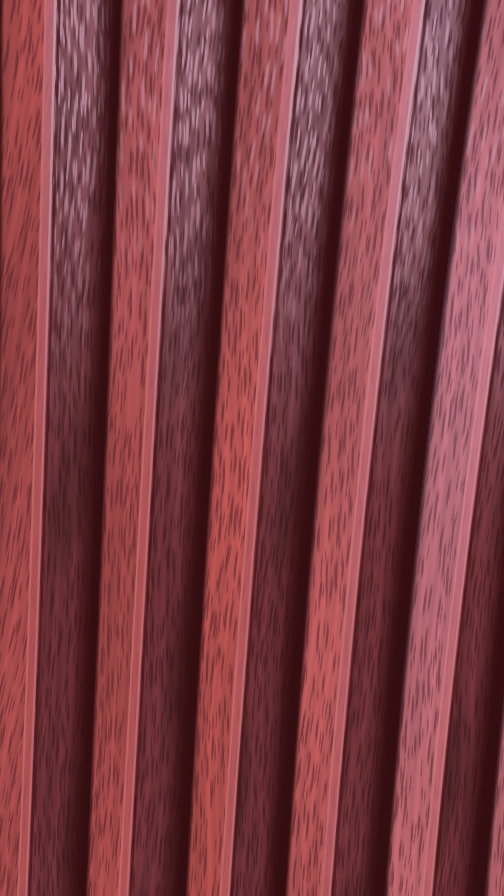
This texture is drawn by a WebGL 2 fragment shader. Its source:

```glsl
#version 300 es
precision highp float;
// Leaning red-brown wood slats with bevelled ridges, dark gaps and broken grain.
uniform vec2 u_resolution;
out vec4 fragColor;

float hash(vec2 p) {
  p = fract(p * vec2(0.1031, 0.1137));
  p += dot(p, p.yx + 33.33);
  return fract((p.x + p.y) * p.x * 97.3);
}

// Cellular pores: one slim dash per cell, columns staggered at random.
float dashes(vec2 p, float density) {
  float column = floor(p.x);
  p.y += 7.0 * hash(vec2(column, 3.7));
  vec2 cell = vec2(column, floor(p.y));
  float seed = hash(cell + 11.0);
  vec2 d = fract(p) - 0.5;
  d.x += 0.3 * (hash(cell + 41.0) - 0.5) + 0.08 * sin(p.y * 6.0 + seed * 6.28);
  float across = 1.0 - smoothstep(0.08, 0.36, abs(d.x));
  float along = 1.0 - smoothstep(0.2, 0.5, abs(d.y) + 0.2 * seed);
  return across * along * step(hash(cell + 73.0), density);
}

// Layered sines, drawn out along the slat.
float streaks(vec2 p) {
  float a = sin(p.x * 37.0 + 2.0 * sin(p.y * 9.0 + p.x * 3.0));
  float b = sin(p.x * 83.0 + 3.0 * sin(p.y * 14.0 - p.x * 5.0));
  float c = sin(p.x * 12.0 + p.y * 7.0 + 2.0 * sin(p.y * 5.0 + p.x));
  return (a + b + 0.7 * c) / 2.7;
}

float line(float x, float halfWidth, float aa) {
  return 1.0 - smoothstep(halfWidth - aa * 0.5, halfWidth + aa, abs(x));
}

void main() {
  vec2 uv = gl_FragCoord.xy / u_resolution;
  float y = uv.y;

  // Slats fan out and curve gently toward the top.
  float pitch = 0.198 + 0.0195 * y + 0.023 * y * y;
  float s = (uv.x + 0.031 - 0.06 * y + 0.032 * y * y) / pitch;
  float aa = fwidth(s);
  float id = floor(s);
  float f = s - id;
  float ridge = 0.45 + 0.05 * y + 0.014 * (id - 2.0);
  float side = smoothstep(ridge - aa, ridge + aa, f);
  float rightward = clamp(id / 4.0, 0.0, 1.0);
  float sheen = smoothstep(0.35, 1.0, y);

  // Grain coordinates; the first face has slanted grain.
  vec2 g = vec2(s, y);
  g.x -= (1.0 - step(0.5, id)) * (1.0 - side) * 1.2 * y;
  g.x += 0.025 * sin(y * 13.0 + id * 2.4);
  float figure = streaks(g + vec2(0.0, id * 0.37));
  float pores = max(dashes(g * vec2(21.0, 19.0), 0.65),
                    0.75 * dashes(g * vec2(31.0, 27.0) + 19.0, 0.6));

  // Lit front face.
  float warmth = exp(-pow((id - 2.3) / 1.2, 2.0));
  vec3 face = mix(vec3(0.63, 0.28, 0.285), vec3(0.71, 0.315, 0.305), warmth);
  face = mix(face, vec3(0.71, 0.38, 0.41), 0.8 * smoothstep(2.5, 4.0, id));
  face = mix(face, vec3(0.64, 0.35, 0.39), 0.6 * sheen * step(0.5, id));
  face *= 1.0 + 0.1 * figure + 0.05 * sin(y * 8.0 + id * 2.0);
  face = mix(face, vec3(0.36, 0.15, 0.17), 0.62 * pores);
  face = mix(face, vec3(0.78, 0.58, 0.65),
             0.55 * smoothstep(0.55, 0.95, y) * step(0.5, id) * dashes(g * vec2(18.0, 18.0) + 57.0, 0.5));

  // Smooth bevel with a fine bright line at its inner edge.
  float bevel = smoothstep(ridge - 0.105, ridge - 0.075, f);
  vec3 bevelColor = mix(vec3(0.68, 0.32, 0.33), vec3(0.75, 0.47, 0.53), 0.7 * sheen + 0.2 * rightward);
  face = mix(face, bevelColor, 0.8 * bevel);
  face = mix(face, vec3(0.81, 0.45, 0.46), 0.6 * line(f - ridge + 0.085, 0.007, aa));

  // Shaded side face, glossy and violet near the top.
  float gloss = sheen * (0.45 + 0.55 * rightward);
  vec3 flank = mix(vec3(0.42, 0.19, 0.21), vec3(0.63, 0.47, 0.54), gloss);
  flank *= 1.0 + 0.14 * figure;
  float blotch = smoothstep(0.3, 1.5, sin(y * 17.0 + id * 3.1) + sin(s * 9.0 - y * 11.0));
  flank *= 1.0 - 0.18 * blotch * (1.0 - 0.6 * sheen);
  flank = mix(flank, vec3(0.21, 0.07, 0.09), 0.5 * pores);
  float glints = max(dashes(g * vec2(18.0, 17.0) + 31.0, 0.7),
                     dashes(g * vec2(27.0, 25.0) + 87.0, 0.5));
  flank = mix(flank, vec3(0.79, 0.61, 0.69), 0.75 * glints * smoothstep(0.5, 0.9, y));

  // The flank falls into shadow before the next slat.
  vec3 gap = vec3(0.20, 0.05, 0.06);
  float shadowStart = ridge + 0.27 - 0.08 * rightward;
  flank = mix(flank, gap, smoothstep(shadowStart, 0.99 - 0.06 * rightward, f));

  vec3 color = mix(face, flank, side);

  // Ridge: a pale edge beside a narrow dark groove.
  color = mix(color, gap * 1.3, 0.6 * line(f - ridge - 0.03, 0.009, aa));
  vec3 edgeColor = mix(vec3(0.77, 0.43, 0.45), vec3(0.80, 0.61, 0.69), sheen);
  color = mix(color, edgeColor, 0.8 * line(f - ridge + 0.003, 0.009, aa));

  // Soft contact edge where each face rises out of the gap.
  color = mix(gap, color, smoothstep(0.0, 0.05 + aa, f));
  color *= 0.92 + 0.08 * smoothstep(0.0, 0.2, f);

  // Hazy reflected light on the right.
  vec2 toHaze = (uv - vec2(0.95, 0.58)) * vec2(3.6, 2.2);
  color += vec3(0.06, 0.09, 0.12) * exp(-dot(toHaze, toHaze)) * (1.0 - side);

  fragColor = vec4(clamp(color, 0.0, 1.0), 1.0);
}
```
